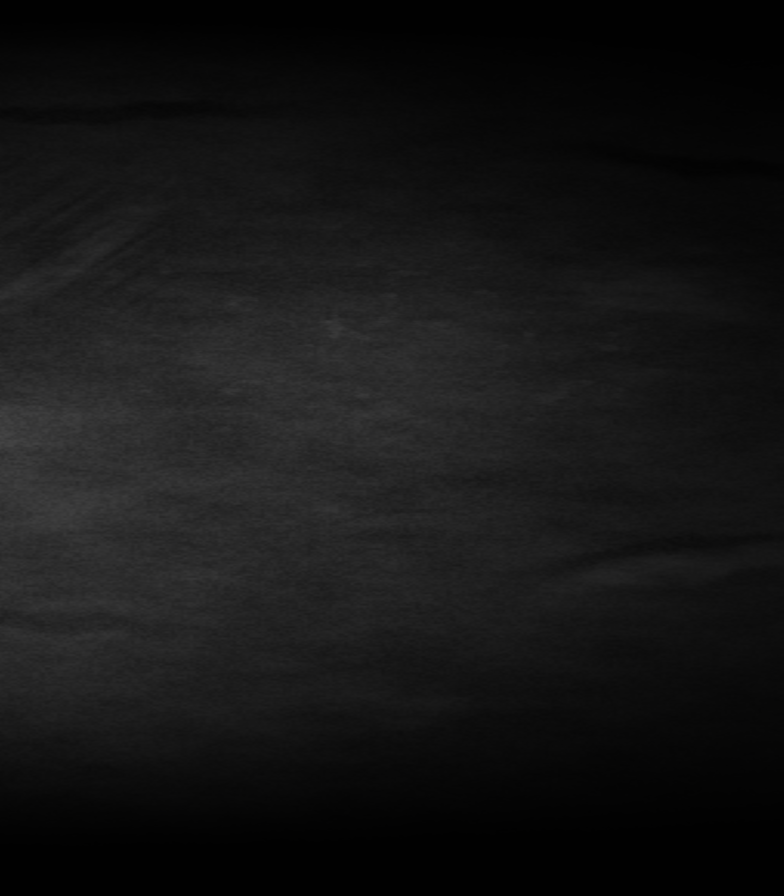
Give the GLSL for this texture, as a WebGL 2 fragment shader.

```glsl
#version 300 es
precision highp float;
// A worn black slate wall, lit softly from the left, with smears, scratches and grain.

uniform vec2 u_resolution;
out vec4 outColor;

const vec3 SLATE_TINT = vec3(1.0, 1.0, 1.005);
const float LIGHT_LEVEL = 0.172;
const float RIGHT_FALLOFF = 0.66;
const float CLOUD_AMOUNT = 0.55;
const float STREAK_AMOUNT = 0.38;
const float GRAIN_AMOUNT = 0.34;
const float FLECK_AMOUNT = 0.05;

// Smears: centre and radius on the canvas, then slope and signed strength
const int SMEAR_COUNT = 12;
const vec4 SMEAR_SHAPE[SMEAR_COUNT] = vec4[](
  vec4(0.82, 0.670, 0.17, 0.040), vec4(0.49, 0.220, 0.10, 0.027),
  vec4(0.85, 0.362, 0.19, 0.018), vec4(0.84, 0.386, 0.20, 0.010),
  vec4(0.14, 0.873, 0.22, 0.011), vec4(0.09, 0.308, 0.13, 0.013),
  vec4(0.36, 0.330, 0.09, 0.050), vec4(0.13, 0.735, 0.08, 0.026),
  vec4(0.04, 0.678, 0.09, 0.016), vec4(0.83, 0.580, 0.09, 0.016),
  vec4(0.26, 0.510, 0.08, 0.040), vec4(0.88, 0.815, 0.20, 0.014));
const vec2 SMEAR_TILT[SMEAR_COUNT] = vec2[](
  vec2(-0.08, 0.030), vec2(-0.06, 0.026), vec2(0.12, 0.030), vec2(0.12, -0.030),
  vec2(0.02, -0.030), vec2(-0.02, -0.036), vec2(0.0, -0.022), vec2(0.55, 0.030),
  vec2(0.40, 0.035), vec2(-0.05, 0.020), vec2(0.0, -0.020), vec2(-0.10, -0.016));

float hash(vec2 p) {
  vec3 q = fract(p.xyx * 0.1031);
  q += dot(q, q.yzx + 33.33);
  return fract((q.x + q.y) * q.z);
}

float noise(vec2 p) {
  vec2 cell = floor(p), f = fract(p);
  f = f * f * (3.0 - 2.0 * f);
  return mix(mix(hash(cell), hash(cell + vec2(1, 0)), f.x),
             mix(hash(cell + vec2(0, 1)), hash(cell + vec2(1, 1)), f.x), f.y);
}

float fbm(vec2 p) {
  float sum = 0.0, gain = 0.5;
  for (int i = 0; i < 5; i++) {
    sum += gain * noise(p);
    p = mat2(1.6, 0.12, -0.12, 2.0) * p + 17.3;
    gain *= 0.52;
  }
  return sum;
}

float glow(vec2 p, vec2 centre, vec2 radius) {
  vec2 d = (p - centre) / radius;
  return exp(-dot(d, d));
}

// Broad light: bright at mid-left, fading to black above, below and right
float lighting(vec2 p) {
  float rise = smoothstep(0.0, 0.43, p.y);
  float fall = 1.0 - smoothstep(0.50, 1.03, p.y);
  float side = 1.0 - RIGHT_FALLOFF * smoothstep(0.32, 1.05, p.x);
  float light = LIGHT_LEVEL * rise * fall * side;
  light += 0.060 * glow(p, vec2(-0.02, 0.52), vec2(0.11, 0.05));
  light += 0.035 * glow(p, vec2(0.07, 0.24), vec2(0.20, 0.11));
  light += 0.022 * glow(p, vec2(0.15, 0.89), vec2(0.36, 0.08));
  light += 0.016 * glow(p, vec2(0.40, 0.60), vec2(0.25, 0.13));
  return light;
}

// Ragged-edged patches of chalk and shadow
float smears(vec2 p, vec2 warp) {
  float sum = 0.0;
  for (int i = 0; i < SMEAR_COUNT; i++) {
    vec2 d = p - SMEAR_SHAPE[i].xy;
    d.y -= d.x * SMEAR_TILT[i].x;
    float reach = length((d + warp) / SMEAR_SHAPE[i].zw);
    sum += SMEAR_TILT[i].y * (1.0 - smoothstep(0.45, 1.25, reach));
  }
  return sum;
}

void main() {
  vec2 uv = gl_FragCoord.xy / u_resolution;
  vec2 p = vec2(uv.x * u_resolution.x / u_resolution.y, uv.y);

  float clouds = fbm(p * vec2(5.0, 10.0) + 3.7) - 0.49;
  float streaks = fbm(p * vec2(16.0, 65.0) + 41.0) - 0.49;
  float grain = noise(p * vec2(150.0, 390.0)) + noise(p * vec2(290.0, 480.0) + 9.0) - 1.0;
  vec2 warp = vec2(0.05, 0.024) * vec2(clouds, fbm(p * vec2(18.0, 25.0)) - 0.49);

  float light = lighting(uv);
  float texture_gain = 1.0 + CLOUD_AMOUNT * clouds + STREAK_AMOUNT * streaks + GRAIN_AMOUNT * 0.5 * grain;
  float value = light * texture_gain + smears(uv, warp) * (0.75 + streaks);

  // Slanted scratches on the left
  float scratch = noise(vec2(p.x + p.y, p.y - 0.62 * p.x) * vec2(7.0, 130.0));
  value += 0.05 * (scratch - 0.5) * glow(uv, vec2(0.09, 0.72), vec2(0.12, 0.075));

  // Sparse chalk flecks across the upper middle
  float fleck = smoothstep(0.64, 0.86, fbm(p * vec2(32.0, 75.0) + 80.0));
  value += FLECK_AMOUNT * fleck * glow(uv, vec2(0.42, 0.61), vec2(0.42, 0.13));

  // Dark top and bottom rims
  value *= smoothstep(-0.01, 0.12, uv.y) * (1.0 - smoothstep(0.93, 1.01, uv.y));
  outColor = vec4(SLATE_TINT * max(value, 0.004), 1.0);
}
```
